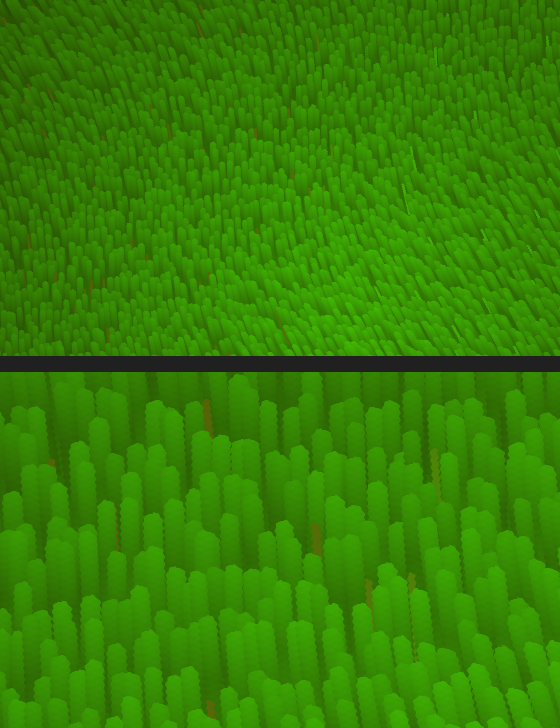
Top, the full canvas; bottom, a detail of the centre.
Give the GLSL for this texture, as a Shadertoy shader.

```glsl
// A dense lawn of thick, round-tipped blades under a soft pool of light.
// Jittered rows of leaning, serrated capsules are painted from back to front,
// each one fading from a darker root to a bright tip.

#define COLUMN_STEP 0.0190
#define ROW_STEP 0.037
#define BLADE_LENGTH 0.112
#define HALF_WIDTH 0.0093
#define SERRATION 0.0018
#define TOOTH_STEP 0.0068
#define MAX_LEAN 0.50
#define STALK_SHARE 0.03
#define LIGHT_CENTRE vec2(0.98, 0.12)
#define LIGHT_PEAK 0.630
#define LIGHT_FALLOFF 0.180
#define ROOT_FADE 0.62

const int ROWS = 5;
const int SIDE_COLUMNS = 2;

float hash(vec2 p) {
    return fract(sin(dot(p, vec2(127.1, 311.7))) * 43758.5453);
}

// Sideways lean per unit height: upright along a diagonal band, strong beyond it
float leanAt(vec2 p) {
    float fromBand = p.y - 0.18 - 0.645 * (p.x - 0.31);
    return 0.03 + MAX_LEAN * smoothstep(0.0, 0.75, abs(fromBand));
}

// Green level to full colour, with a little more red in the shade
vec3 grassColor(float green) {
    return vec3(0.089 + 0.226 * green, green, 0.01);
}

// Colour in rgb and coverage in a of the blade that grows in one cell
vec4 blade(vec2 p, vec2 cell, float stagger, float light, float pixel) {
    float tone = hash(cell + 17.3);
    vec2 jitter = vec2(hash(cell + 3.1), hash(cell + 8.7));
    vec2 root = (cell + vec2(0.2 + 0.6 * jitter.x - stagger, jitter.y))
              * vec2(COLUMN_STEP, ROW_STEP);
    float isStalk = step(1.0 - STALK_SHARE, hash(cell + 41.9));
    float lean = leanAt(root) + 0.08 * (hash(cell + 29.5) - 0.5);
    float len = BLADE_LENGTH * mix(0.94, 1.04, tone) * mix(1.0, 0.85, isStalk);
    float width = HALF_WIDTH * mix(0.88, 1.08, jitter.x) * mix(1.0, 0.4, isStalk);

    // Capsule along the leaning axis, with saw teeth on both edges
    float rise = p.y - root.y;
    float across = (p.x - root.x + lean * rise) / sqrt(1.0 + lean * lean);
    float teeth = abs(fract(rise / TOOTH_STEP + jitter.y + 0.5 * step(0.0, across)) - 0.5);
    float dist = length(vec2(across, max(rise - len + width, 0.0))) - width;
    dist += SERRATION * (2.0 * teeth - 0.5);
    float cover = smoothstep(0.5 * pixel, -0.5 * pixel, dist) * step(0.0, rise);

    // Root-to-tip fade, rounded sides and faint leaf segments
    float along = max(rise / len, 0.45);
    float side = across / width;
    float shade = 1.0 + ROOT_FADE * (along - 0.8) + 0.10 * (tone - 0.5);
    shade += 0.02 - 0.05 * side * side + 0.06 * (teeth - 0.25);
    vec3 color = grassColor(light * shade);

    // Thin stalks: dry on the left, fresh and bright on the right
    vec3 stalkColor = mix(vec3(0.34, 0.40, 0.03), vec3(0.25, 0.66, 0.02),
                          smoothstep(0.75, 1.15, root.x));
    color = mix(color, stalkColor * (0.45 + light), isStalk);
    return vec4(color, cover);
}

void mainImage(out vec4 fragColor, in vec2 fragCoord) {
    vec2 p = fragCoord / iResolution.y;
    float pixel = 1.0 / iResolution.y;
    float light = LIGHT_PEAK - LIGHT_FALLOFF * distance(p, LIGHT_CENTRE);
    float lean = leanAt(p);
    float topRow = floor(p.y / ROW_STEP);
    vec3 color = grassColor(light * 0.8);

    // Nearer rows lie lower and are painted last
    for (int i = 0; i < ROWS; i++) {
        float row = topRow - float(i);
        float stagger = hash(vec2(row, 5.7));
        float rootX = p.x + lean * (p.y - (row + 0.5) * ROW_STEP);
        float column = floor(rootX / COLUMN_STEP + stagger);
        for (int j = -SIDE_COLUMNS; j <= SIDE_COLUMNS; j++) {
            vec4 layer = blade(p, vec2(column + float(j), row), stagger, light, pixel);
            color = mix(color, layer.rgb, layer.a);
        }
    }
    fragColor = vec4(color, 1.0);
}
```
